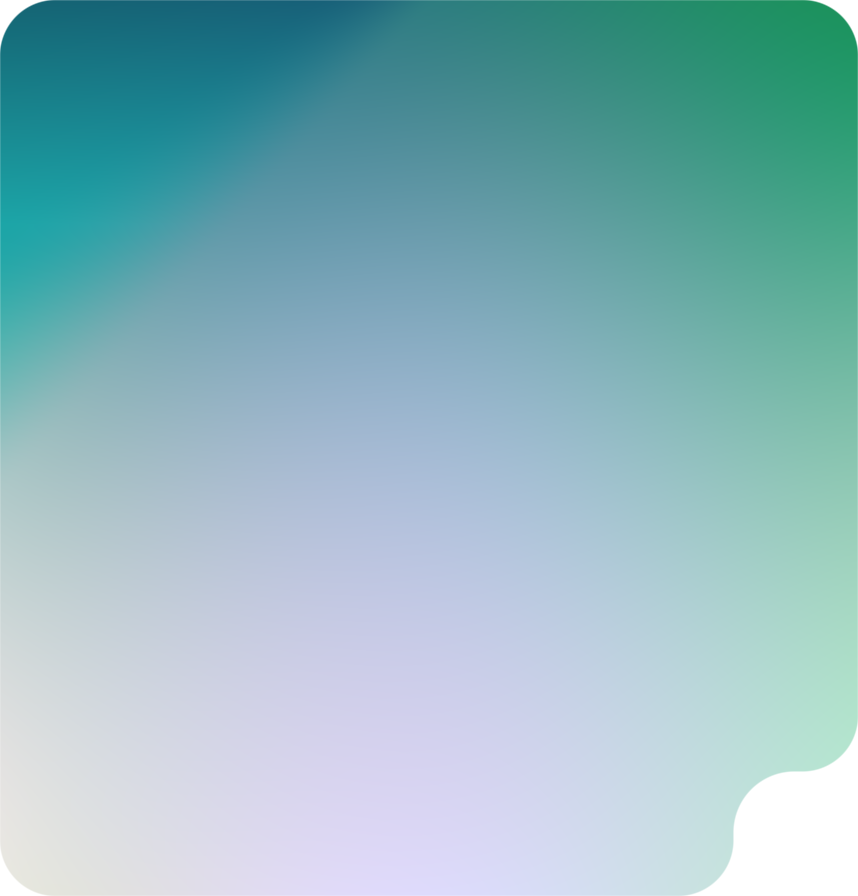
Write a Shadertoy shader that draws this background.

```glsl
// A soft teal, green and lavender gradient panel with rounded corners and a stepped corner.
#define CORNER_RADIUS 0.062
#define FILLET_RADIUS 0.068
#define NOTCH_SIZE 0.139
#define WEDGE_START 0.24
#define WEDGE_END 0.56
#define WEDGE_SLOPE 0.70
#define WEDGE_TAPER 0.45
#define PAPER vec3(255.0)

// Smooth curve through five evenly spaced colours (Newton form), t in 0..1
vec3 ramp(vec3 a, vec3 b, vec3 c, vec3 d, vec3 e, float t) {
    float s = 4.0 * t;
    vec3 second = a - 2.0 * b + c;
    vec3 third = d - 3.0 * c + 3.0 * b - a;
    vec3 fourth = e - 4.0 * d + 6.0 * c - 4.0 * b + a;
    return a + s * (b - a + (s - 1.0) / 2.0 * (second
             + (s - 2.0) / 3.0 * (third + (s - 3.0) / 4.0 * fourth)));
}

// Signed distance to a rounded box spanning two corners
float roundedBox(vec2 p, vec2 low, vec2 high) {
    vec2 q = abs(p - 0.5 * (low + high)) - 0.5 * (high - low) + CORNER_RADIUS;
    return length(max(q, 0.0)) + min(max(q.x, q.y), 0.0) - CORNER_RADIUS;
}

// Union of two shapes with a round fillet in the inner corner
float filletUnion(float a, float b) {
    vec2 u = max(FILLET_RADIUS - vec2(a, b), 0.0);
    return max(FILLET_RADIUS, min(a, b)) - length(u);
}

// Panel with its lower right corner stepped inward
float panel(vec2 p, vec2 size) {
    float tall = roundedBox(p, vec2(0.0), size - vec2(NOTCH_SIZE, 0.0));
    float wide = roundedBox(p, vec2(0.0, NOTCH_SIZE), size);
    return max(filletUnion(tall, wide), roundedBox(p, vec2(0.0), size));
}

// Five vertical gradients, top to bottom, blended from left to right
vec3 mesh(float across, float down) {
    vec3 left = ramp(vec3(70, 130, 140), vec3(110, 165, 170), vec3(165, 196, 196),
                     vec3(214, 219, 219), vec3(233, 233, 224), down);
    vec3 midLeft = ramp(vec3(48, 123, 135), vec3(95, 153, 168), vec3(161, 185, 201),
                        vec3(204, 208, 225), vec3(225, 221, 235), down);
    vec3 middle = ramp(vec3(45, 125, 128), vec3(104, 155, 171), vec3(163, 186, 211),
                       vec3(203, 205, 233), vec3(222, 219, 252), down);
    vec3 midRight = ramp(vec3(37, 137, 110), vec3(90, 160, 155), vec3(148, 190, 196),
                         vec3(189, 211, 222), vec3(206, 224, 232), down);
    vec3 right = ramp(vec3(28, 145, 90), vec3(70, 168, 135), vec3(135, 196, 175),
                      vec3(173, 223, 200), vec3(195, 232, 220), down);
    return ramp(left, midLeft, middle, midRight, right, across);
}

void mainImage(out vec4 fragColor, in vec2 fragCoord) {
    vec2 uv = fragCoord / iResolution.xy;
    vec2 p = fragCoord / iResolution.y;
    vec2 size = vec2(iResolution.x / iResolution.y, 1.0);
    float down = 1.0 - uv.y;
    vec3 color = mesh(uv.x, down);

    // Saturated teal wedge in the upper left, fading along a diagonal
    vec3 teal = mix(vec3(20, 100, 115), vec3(28, 165, 167), min(down / 0.25, 1.0));
    teal = mix(teal, vec3(45, 178, 170), smoothstep(0.25, 0.42, down));
    teal += vec3(10, -10, 15) * p.x;
    float diagonal = down + WEDGE_SLOPE * p.x;
    float wedgeEnd = max(WEDGE_END - WEDGE_TAPER * p.x, WEDGE_START + 0.05);
    color = mix(teal, color, smoothstep(WEDGE_START, wedgeEnd, diagonal));

    // Panel outline over the plain surround
    float pixel = 1.0 / iResolution.y;
    float outside = smoothstep(-pixel, pixel, panel(p, size));
    color = mix(color, PAPER, outside);
    fragColor = vec4(clamp(color / 255.0, 0.0, 1.0), 1.0);
}
```
